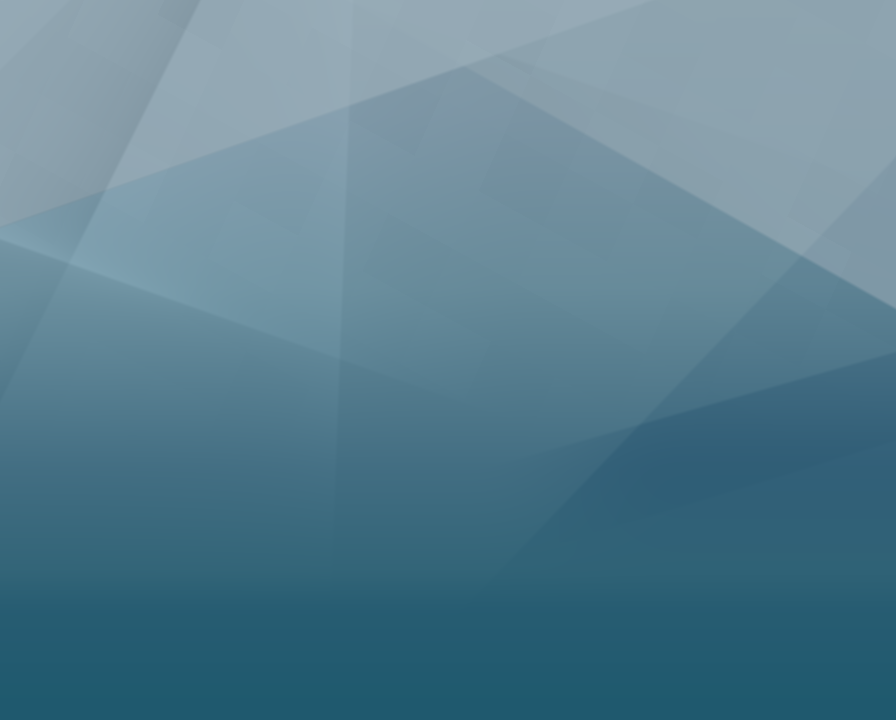
Write a WebGL 2 fragment shader that draws this background.

```glsl
#version 300 es
precision highp float;
// Translucent overlapping planes over a misty grey to deep teal gradient.
uniform vec2 u_resolution;
out vec4 fragColor;

// Signed distance from the line a-b, positive above when a lies left of b.
float lineDist(vec2 p, vec2 a, vec2 b) {
  vec2 d = normalize(b - a);
  return dot(p - a, vec2(-d.y, d.x));
}

float side(float d) {
  return smoothstep(-0.003, 0.003, d);
}

float hash(vec2 p) {
  return fract(sin(dot(p, vec2(127.1, 311.7))) * 43758.5);
}

// Vertical gradient, from the bottom upwards.
vec3 backdrop(float y) {
  vec3 deep = vec3(0.12, 0.35, 0.43);
  vec3 c = mix(deep, vec3(0.15, 0.36, 0.445), smoothstep(0.0, 0.16, y));
  c = mix(c, vec3(0.19, 0.39, 0.465), smoothstep(0.14, 0.21, y));
  c = mix(c, vec3(0.26, 0.43, 0.51), clamp((y - 0.19) / 0.16, 0.0, 1.0));
  c = mix(c, vec3(0.40, 0.54, 0.60), clamp((y - 0.35) / 0.25, 0.0, 1.0));
  c = mix(c, vec3(0.48, 0.58, 0.64), clamp((y - 0.60) / 0.24, 0.0, 1.0));
  return mix(c, vec3(0.51, 0.60, 0.65), clamp((y - 0.84) / 0.16, 0.0, 1.0));
}

void main() {
  vec2 uv = gl_FragCoord.xy / u_resolution;
  vec2 p = uv * vec2(1.243, 1.0);
  vec3 color = backdrop(p.y);

  // Distances to the long fold lines.
  float rising = lineDist(p, vec2(0.0, 0.684), vec2(0.906, 1.0));
  float falling = lineDist(p, vec2(0.0, 0.668), vec2(0.696, 0.422));
  float steep = lineDist(p, vec2(0.0, 0.442), vec2(0.278, 1.0));
  float upright = lineDist(p, vec2(0.458, 0.142), vec2(0.490, 1.0));
  float roof = lineDist(p, vec2(0.490, 0.995), vec2(1.243, 0.571));
  float ridge = lineDist(p, vec2(0.490, 0.995), vec2(1.243, 0.735));
  float diagonal = lineDist(p, vec2(0.631, 0.142), vec2(1.243, 0.782));
  float shelf = lineDist(p, vec2(0.809, 0.388), vec2(1.243, 0.511));
  float lowShelf = lineDist(p, vec2(0.970, 0.304), vec2(1.243, 0.388));
  float corner = lineDist(p, vec2(0.0, 0.903), vec2(0.097, 1.0));
  float leftness = 1.0 - smoothstep(0.0, 0.6, p.x);

  // Pale wedge on the left, bounded by the rising and falling folds.
  float wedge = side(falling) * (1.0 - side(rising));
  color += wedge * (0.015 + 0.055 * leftness) * (1.0 - smoothstep(0.45, 0.75, p.x));
  color += 0.035 * leftness * exp(-abs(falling) * 35.0);
  color += 0.02 * leftness * (1.0 - side(falling)) * smoothstep(0.3, 0.55, p.y);

  // Bright upper planes.
  color = mix(color, vec3(0.565, 0.65, 0.695), 0.8 * side(roof));
  color -= 0.018 * side(roof) * (1.0 - side(ridge)) * smoothstep(1.3, 0.6, p.x);
  color = mix(color, vec3(0.59, 0.67, 0.715), 0.82 * side(rising));

  // Soft shadow left of the steep fold and a faint lit corner.
  float steepFade = mix(0.02, 0.055, smoothstep(0.6, 0.72, p.y));
  color -= steepFade * side(steep) * exp(-max(steep, 0.0) * 9.0);
  color += 0.015 * side(corner);

  // Light grazing the upright fold.
  float grazing = exp(-max(upright, 0.0) * 8.0) * smoothstep(0.13, 0.6, p.y);
  color += 0.028 * side(upright) * grazing * (1.0 - 0.5 * side(rising));

  // Shaded planes on the right.
  float below = 1.0 - side(diagonal);
  color -= vec3(0.035, 0.03, 0.022) * below * smoothstep(0.12, 0.4, p.y);
  float shelfFade = smoothstep(0.65, 0.95, p.x) * smoothstep(0.15, 0.4, p.y);
  color -= vec3(0.045, 0.04, 0.03) * (1.0 - side(shelf)) * shelfFade;
  color += 0.01 * (1.0 - side(lowShelf)) * shelfFade;

  // Barely visible slanted facets.
  vec2 cell = vec2(p.x - 0.45 * p.y, p.y + 0.55 * p.x) * vec2(9.0, 10.0);
  float facet = hash(floor(cell)) - 0.5;
  color += 0.01 * facet * smoothstep(0.35, 0.6, p.y);

  fragColor = vec4(clamp(color, 0.0, 1.0), 1.0);
}
```
